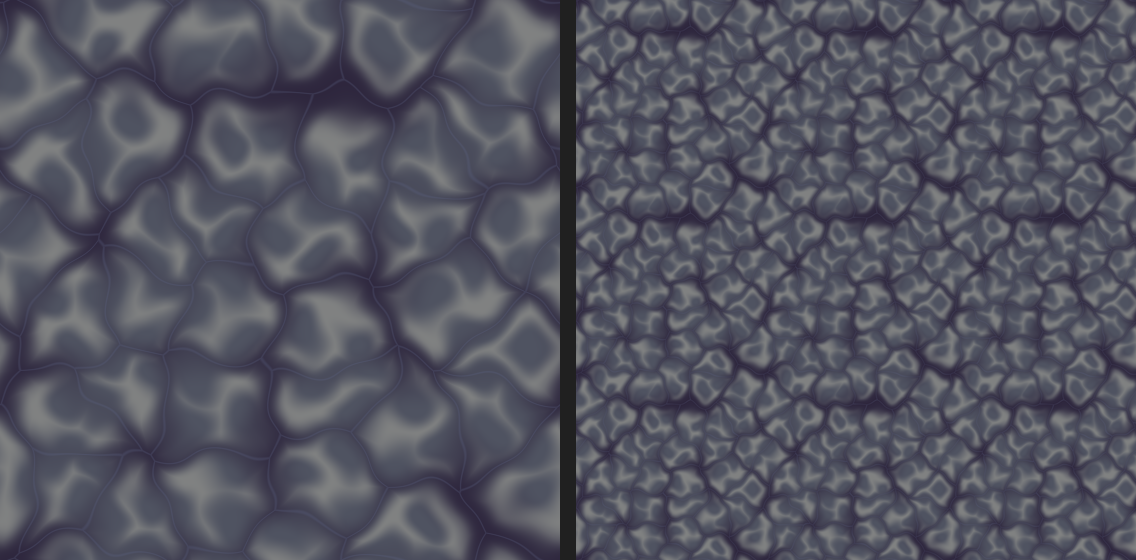
Left: one tile. Right: repeated 3 by 3.
This texture is drawn by a WebGL 2 fragment shader. Its source:

```glsl
#version 300 es
precision highp float;

uniform vec2 u_resolution;
out vec4 fragColor;

#define CELLS 6.0
#define JITTER 0.86
#define WARP 0.075
#define PIT_RADIUS 0.40
#define RIDGE_SOFTNESS 0.022
#define SEAM_WIDTH 0.007
#define SEAM_OPACITY 0.28
#define SHADOW vec3(0.18, 0.15, 0.24)
#define SLATE vec3(0.31, 0.325, 0.38)
#define CREST vec3(0.50, 0.505, 0.505)
#define SEAM vec3(0.36, 0.39, 0.52)

const float TAU = 6.2831853;

// Random pair per cell, wrapping at the canvas edges
vec2 hash2(vec2 cell, float seed) {
    vec2 id = mod(cell, CELLS) + seed;
    vec3 q = fract(id.xyx * vec3(0.1031, 0.1030, 0.0973));
    q += dot(q, q.yzx + 33.33);
    return fract((q.xx + q.yz) * q.zy);
}

vec2 sitePosition(vec2 cell) {
    return cell + 0.5 + JITTER * (hash2(cell, 17.0) - 0.5);
}

// Layered sines with whole periods bend the cell walls
vec2 warp(vec2 uv) {
    vec2 a = TAU * uv;
    vec2 slow = sin(vec2(4.0 * a.y + 2.0 * a.x, 5.0 * a.x - 3.0 * a.y) + vec2(0.7, 2.1));
    vec2 quick = sin(vec2(9.0 * a.y - 5.0 * a.x, 8.0 * a.x + 6.0 * a.y) + vec2(1.9, 4.2));
    return WARP * (slow + 0.45 * quick);
}

float smoothMin(float a, float b, float k) {
    float h = max(k - abs(a - b), 0.0) / k;
    return min(a, b) - 0.25 * h * h * k;
}

// Distance to three hollows around the cell centre; its creases form the ridges
float hollowDistance(vec2 local, vec2 cell, float size) {
    float turn = TAU * hash2(cell, 41.0).x;
    vec2 centre = 0.16 * (hash2(cell, 59.0) - 0.5);
    float nearest = 9.0;
    for (int i = 0; i < 3; i++) {
        float n = float(i);
        vec2 r = hash2(cell, 73.0 + 11.0 * n);
        float angle = turn + TAU * n / 3.0 + 0.9 * (r.x - 0.5);
        vec2 pit = centre + PIT_RADIUS * size * mix(0.8, 1.15, r.y) * vec2(cos(angle), sin(angle));
        float weight = mix(0.82, 1.22, hash2(cell, 113.0 + 7.0 * n).x);
        nearest = smoothMin(nearest, weight * length(local - pit) / size, RIDGE_SOFTNESS);
    }
    return nearest;
}

void main() {
    vec2 uv = gl_FragCoord.xy / u_resolution;
    vec2 p = uv * CELLS + warp(uv);

    // Nearest site
    vec2 home = floor(p);
    vec2 cell = home;
    float siteDist = 9.0;
    for (int y = -1; y <= 1; y++) {
        for (int x = -1; x <= 1; x++) {
            vec2 candidate = home + vec2(x, y);
            float d = length(sitePosition(candidate) - p);
            if (d < siteDist) {
                siteDist = d;
                cell = candidate;
            }
        }
    }

    // Distance to the wall and inner radius of the cell
    vec2 site = sitePosition(cell);
    float wallDist = 9.0;
    float innerRadius = 9.0;
    for (int y = -2; y <= 2; y++) {
        for (int x = -2; x <= 2; x++) {
            if (x == 0 && y == 0) continue;
            vec2 other = sitePosition(cell + vec2(x, y));
            vec2 across = other - site;
            wallDist = min(wallDist, dot(0.5 * (site + other) - p, normalize(across)));
            innerRadius = min(innerRadius, 0.5 * length(across));
        }
    }

    // Valleys deepen away from the sites, ridges fade towards the walls
    float base = 1.0 - smoothstep(0.28, 0.95, siteDist);
    base *= mix(0.84, 1.0, smoothstep(0.0, 0.25, wallDist));
    float size = 0.55 + 0.95 * innerRadius;
    float ridge = smoothstep(0.13, 0.42, hollowDistance(p - site, cell, size));
    ridge *= smoothstep(0.0, 0.24, wallDist) * (1.0 - smoothstep(0.42, 0.85, siteDist));

    vec3 color = mix(SHADOW, SLATE, base);
    color = mix(color, CREST, ridge);

    // Fine seam along the walls
    float pixel = CELLS / u_resolution.y;
    float seam = 1.0 - smoothstep(0.0, SEAM_WIDTH + pixel, wallDist);
    color = mix(color, SEAM, SEAM_OPACITY * seam);

    fragColor = vec4(color, 1.0);
}
```
